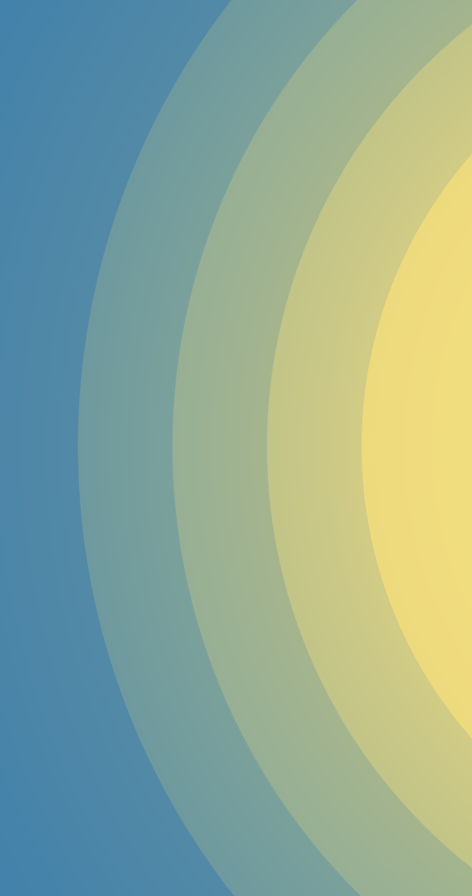
Give the GLSL for this background, as a WebGL 2 fragment shader.

```glsl
#version 300 es
precision highp float;

uniform vec2 u_resolution;
out vec4 fragColor;

// Layout, in units of the canvas height
const vec2 SUN_CENTER = vec2(0.897, 0.502);
const float OUTER_RADIUS = 0.810;
const float RING_WIDTH = 0.1055;
const float SKY_REACH = 0.21;
const int RING_COUNT = 4;

// Sky, from the far corners to the first ring
const vec3 SKY_FAR = vec3(0.262, 0.508, 0.669);
const vec3 SKY_NEAR = vec3(0.322, 0.538, 0.650);

// Each ring shades from its rim towards the sun
const vec3 RING_RIM[RING_COUNT] = vec3[](
    vec3(0.430, 0.600, 0.620),
    vec3(0.592, 0.686, 0.582),
    vec3(0.758, 0.768, 0.532),
    vec3(0.930, 0.855, 0.492));
const vec3 RING_INNER[RING_COUNT] = vec3[](
    vec3(0.482, 0.630, 0.608),
    vec3(0.645, 0.710, 0.556),
    vec3(0.820, 0.797, 0.522),
    vec3(0.943, 0.868, 0.494));

// Antialiased disc coverage
float discMask(float dist, float radius, float softness) {
    return 1.0 - smoothstep(-softness, softness, dist - radius);
}

void main() {
    vec2 p = gl_FragCoord.xy / u_resolution.y;
    float dist = length(p - SUN_CENTER);
    float softness = 0.75 / u_resolution.y;

    // Radial sky gradient
    float skyFade = clamp((dist - OUTER_RADIUS) / SKY_REACH, 0.0, 1.0);
    vec3 color = mix(SKY_NEAR, SKY_FAR, skyFade);

    // Concentric discs, largest first
    for (int i = 0; i < RING_COUNT; i++) {
        float radius = OUTER_RADIUS - float(i) * RING_WIDTH;
        float depth = clamp((radius - dist) / RING_WIDTH, 0.0, 1.0);
        vec3 ringColor = mix(RING_RIM[i], RING_INNER[i], depth);
        color = mix(color, ringColor, discMask(dist, radius, softness));
    }

    fragColor = vec4(color, 1.0);
}
```
